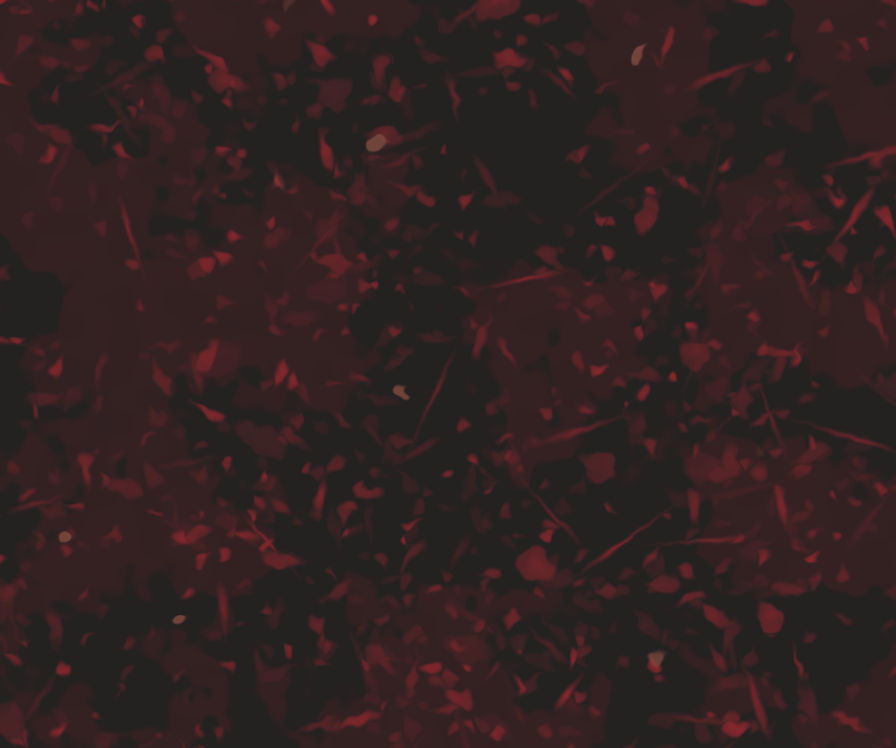
A Shadertoy shader for this texture:

```glsl
// Dark mottled ground strewn with soft, glowing red grains, flakes and needles.
#define DARK vec3(0.142, 0.130, 0.130)
#define GROUND vec3(0.203, 0.130, 0.133)
#define RED vec3(0.55, 0.155, 0.18)
#define PALE vec3(0.54, 0.31, 0.26)
#define DARK_LEVEL 0.475
#define PATCH_SCALE 7.0
#define GRAIN_BLUR 0.0032
#define WOBBLE 0.011

float hash(vec2 p) {
    vec3 q = fract(p.xyx * vec3(0.1031, 0.1030, 0.0973));
    q += dot(q, q.yzx + 33.33);
    return fract((q.x + q.y) * q.z);
}

float noise(vec2 p) {
    vec2 i = floor(p), f = fract(p);
    f = f * f * (3.0 - 2.0 * f);
    float low = mix(hash(i), hash(i + vec2(1, 0)), f.x);
    float high = mix(hash(i + vec2(0, 1)), hash(i + vec2(1, 1)), f.x);
    return mix(low, high, f.y);
}

float fbm(vec2 p) {
    float sum = 0.0, weight = 0.5, total = 0.0;
    for (int i = 0; i < 4; i++) {
        sum += weight * noise(p);
        total += weight;
        weight *= 0.62;
        p = mat2(1.6, 1.2, -1.2, 1.6) * p + 7.3;
    }
    return sum / total;
}

// Brightest grain at p: one randomly turned ellipse per cell.
// size holds the mean half length and half width.
float grains(vec2 p, float cell, vec2 size, float density, float seed) {
    float heat = 0.0;
    vec2 home = floor(p / cell);
    for (int y = -1; y <= 1; y++)
    for (int x = -1; x <= 1; x++) {
        vec2 id = home + vec2(x, y);
        vec2 key = id + seed * vec2(17.0, 31.0) + 100.0;
        vec2 center = (id + vec2(hash(key + 3.1), hash(key + 57.7))) * cell;
        float crowd = smoothstep(0.2, 0.75, noise(center * 6.0 + 40.0));
        if (hash(key + 91.3) > density * (0.45 + 1.1 * crowd)) continue;

        float angle = 6.2832 * hash(key + 23.9);
        float c = cos(angle), s = sin(angle);
        vec2 q = mat2(c, -s, s, c) * (p - center);
        vec2 radii = size * mix(vec2(0.6), vec2(1.4), vec2(hash(key + 11.5), hash(key + 71.2)));
        radii.y *= 1.0 + 0.4 * clamp(q.x / radii.x, -1.0, 1.0);
        float reach = length(q / radii);
        float dist = (reach - 1.0) * radii.y;
        float mask = 1.0 - smoothstep(-GRAIN_BLUR, GRAIN_BLUR, dist);
        float glow = mix(0.15, 0.85, pow(hash(key + 43.6), 2.2));
        heat = max(heat, mask * glow * (1.12 - 0.3 * min(reach, 1.0)));
    }
    return heat;
}

void mainImage(out vec4 fragColor, in vec2 fragCoord) {
    vec2 uv = fragCoord / iResolution.y;

    // Patchy ground with small holes
    float field = fbm(uv * PATCH_SCALE + 3.0);
    field += 0.10 * (noise(uv * 46.0) - 0.5);
    float lit = smoothstep(DARK_LEVEL - 0.035, DARK_LEVEL + 0.035, field);
    vec3 color = mix(DARK, GROUND, lit);
    color.r += 0.014 * (noise(uv * 30.0 + 9.0) - 0.5) * lit;

    // Ragged outlines come from bending the plane
    vec2 bend = vec2(noise(uv * 75.0), noise(uv * 75.0 + 50.0)) - 0.5;
    vec2 p = uv + WOBBLE * bend;

    // Dots, chips, flakes and needles
    float heat = grains(p, 0.031, vec2(0.0090, 0.0062), 0.42, 1.0);
    heat = max(heat, grains(p, 0.065, vec2(0.019, 0.0080), 0.58, 2.0));
    heat = max(heat, grains(p, 0.16, vec2(0.033, 0.0155), 0.42, 3.0));
    heat = max(heat, grains(uv + 0.4 * WOBBLE * bend, 0.11, vec2(0.036, 0.0042), 0.40, 4.0));
    heat *= 0.85 + 0.3 * noise(uv * 60.0 + 20.0);
    color = mix(color, RED, clamp(heat, 0.0, 1.0));

    // A few pale flecks
    float fleck = grains(p, 0.22, vec2(0.012, 0.006), 0.22, 5.0);
    color = mix(color, PALE, smoothstep(0.0, 0.5, fleck) * 0.75);

    fragColor = vec4(color, 1.0);
}
```
